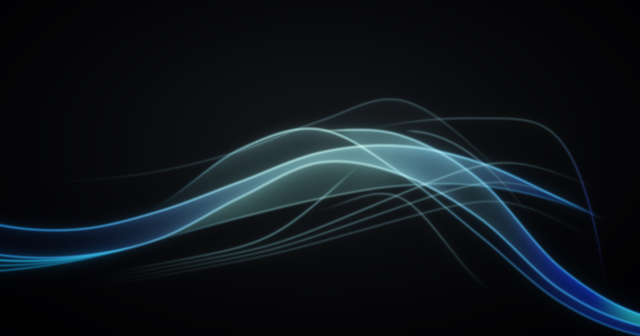
A Shadertoy shader for this background:

```glsl
// Translucent silk ribbons of light flowing over a dark, softly lit backdrop.
// Smooth height curves bound the ribbons; each edge is a thin glowing strand
// and the space between two edges is filled with a fading veil of colour.

// Smooth curve through nine evenly spaced heights, for x from 0 to 1
float curve(float x, float h[9]) {
    float t = clamp(x, 0.0, 0.9999) * 8.0;
    int i = int(t);
    t -= float(i);
    float b = h[i], c = h[i + 1];
    float a = i > 0 ? h[max(i - 1, 0)] : 3.0 * h[0] - 3.0 * h[1] + h[2];
    float d = i < 7 ? h[min(i + 2, 8)] : 3.0 * h[8] - 3.0 * h[7] + h[6];
    return b + 0.5 * t * (c - a + t * (2.0 * a - 5.0 * b + 4.0 * c - d
             + t * (3.0 * (b - c) + d - a)));
}

// Rounded ramp: zero below the origin, slope one above it
float softRamp(float x, float r) {
    return r * log(1.0 + exp(clamp(x / r, -30.0, 30.0)));
}

float bump(float x, float center, float width) {
    float t = (x - center) / width;
    return exp(-t * t);
}

// Fades in from a to b and out from c to d
float window(float x, float a, float b, float c, float d) {
    return smoothstep(a, b, x) * (1.0 - smoothstep(c, d, x));
}

// Glowing line where the signed height d is zero
float strand(float d, float halo) {
    float slope = length(vec2(dFdx(d), dFdy(d))) * iResolution.y;
    float dist = abs(d) / max(slope, 0.001);
    return bump(dist, 0.0, 0.0038) + halo * exp(-dist / 0.014);
}

// Soft-edged area between two heights
float band(float y, float top, float bottom) {
    return smoothstep(-0.002, 0.003, top - y) * smoothstep(-0.002, 0.003, y - bottom);
}

void mainImage(out vec4 fragColor, in vec2 fragCoord) {
    vec2 uv = fragCoord / iResolution.xy;
    float x = uv.x, y = uv.y;

    // Ribbon edges
    float crest = curve(x, float[9](.330, .318, .372, .459, .546, .566, .516, .409, .293));
    float under = curve(x, float[9](.241, .238, .290, .412, .516, .481, .350, .139, .030));
    float arch  = curve(x, float[9](.250, .290, .392, .556, .615, .486, .298, .102, .002));
    float fall  = curve(x, float[9](.550, .560, .570, .585, .610, .598, .464, .205, .065));
    float hem   = curve(x, float[9](.206, .236, .288, .352, .409, .447, .447, .397, .293));
    float veil  = curve(x, float[9](.454, .462, .491, .551, .640, .702, .546, .280, .080));
    float hump  = curve(x, float[9](.200, .220, .250, .310, .375, .412, .161, .000, -.10));

    // Backdrop
    vec2 off = (uv - vec2(0.5, 0.58)) / vec2(0.44, 0.5);
    vec3 col = vec3(0.004, 0.003, 0.008) + vec3(0.055, 0.064, 0.07) * exp(-1.4 * dot(off, off));

    // Main ribbon: blue on the left, pale teal at the top
    float mid = bump(x, 0.52, 0.24);
    vec3 silk = mix(vec3(0.05, 0.14, 0.42), vec3(0.36, 0.68, 0.72), mid);
    float sheen = 0.5 + 0.45 * exp(-abs(y - crest) / 0.035) + 0.4 * exp(-abs(y - under) / 0.03);
    float body = 0.12 + 0.75 * smoothstep(0.05, 0.4, x) + 0.35 * bump(x, 0.62, 0.06);
    col += silk * sheen * body * band(y, crest, under) * (1.0 - smoothstep(0.63, 0.74, x));

    // Veils above and below the main ribbon
    col += vec3(0.10, 0.17, 0.18) * band(y, arch, crest) * window(x, 0.22, 0.42, 0.5, 0.6)
         * (0.55 + 0.9 * exp(-(arch - y) / 0.035));
    col += vec3(0.20, 0.37, 0.39) * band(y, fall, max(crest, arch)) * window(x, 0.5, 0.56, 0.66, 0.7);
    col += vec3(0.19, 0.34, 0.34) * band(y, under, hem) * window(x, 0.2, 0.4, 0.56, 0.68)
         * (0.3 + 0.8 * exp(-(under - y) / 0.06));
    col += vec3(0.018, 0.025, 0.027) * band(y, veil, max(arch, fall)) * window(x, 0.3, 0.5, 0.65, 0.75);

    // Right wing and descending ribbon
    vec3 wing = mix(vec3(0.19, 0.38, 0.46), vec3(0.04, 0.10, 0.32), smoothstep(0.68, 0.88, x));
    col += wing * band(y, crest, hem) * window(x, 0.62, 0.72, 0.8, 0.94)
         * (0.55 + 0.5 * exp(-(crest - y) / 0.03));
    vec3 stream = mix(vec3(0.11, 0.22, 0.27), vec3(0.03, 0.10, 0.62), smoothstep(0.76, 0.9, x));
    stream = mix(stream, vec3(0.10, 0.75, 0.85), smoothstep(0.92, 1.0, x));
    col += stream * band(y, fall, under) * smoothstep(0.6, 0.74, x)
         * (0.45 + 0.6 * exp(-abs(fall - y) / 0.03));
    col += vec3(0.02, 0.06, 0.3) * band(y, under, arch) * smoothstep(0.75, 0.95, x);

    // Bright edges
    vec3 glow = mix(vec3(0.08, 0.46, 0.85), vec3(0.58, 0.92, 0.88), bump(x, 0.5, 0.25));
    col += glow * strand(y - crest, 0.2) * (1.0 - smoothstep(0.86, 0.95, x)) * 0.85;
    col += glow * strand(y - under, 0.22) * 0.75;
    col += glow * strand(y - arch, 0.15) * smoothstep(0.22, 0.46, x)
         * (1.0 - 0.45 * smoothstep(0.54, 0.65, x)) * 0.8;
    col += glow * strand(y - fall, 0.2) * smoothstep(0.49, 0.55, x) * 0.75;
    col += glow * strand(y - hem, 0.1) * window(x, 0.2, 0.4, 0.82, 0.94) * 0.33;

    // Strands fanning out at the lower left
    for (int i = 1; i < 4; i++) {
        float open = max(1.0 - x / 0.24, 0.0);
        float h = under - 0.0155 * float(i) * open * open;
        col += vec3(0.06, 0.5, 0.75) * strand(y - h, 0.15) * (1.0 - smoothstep(0.1, 0.23, x))
             * (i == 1 ? 0.9 : 0.5);
    }

    // Faint outer loops
    vec3 mist = vec3(0.20, 0.32, 0.34);
    col += mist * strand(y - veil, 0.15) * window(x, 0.05, 0.5, 0.64, 0.82) * 0.5;
    col += mist * strand(y - hump, 0.2) * window(x, 0.48, 0.6, 0.65, 0.78) * 0.65;
    float tail = max((x - 0.73) / 0.215, 0.0), lead = max((0.73 - x) / 0.17, 0.0);
    float loopTop = 0.648 - 0.04 * lead * lead - 0.47 * pow(tail, 5.0);
    col += mix(mist, vec3(0.08, 0.15, 0.45), smoothstep(0.85, 0.94, x))
         * strand(y - loopTop, 0.15) * window(x, 0.54, 0.72, 0.92, 0.95) * 0.5;
    float spur = 0.61 - 6.8 * (x - 0.635) * (x - 0.635);
    col += mist * strand(y - spur, 0.15) * window(x, 0.63, 0.65, 0.72, 0.84) * 0.7;

    // Thin threads crossing beneath the ribbon
    for (int i = 0; i < 4; i++) {
        float k = float(i);
        float rise = i == 0 ? 1.4 : 0.58 - 0.13 * k;
        float h = 0.18 - 0.012 * k + 0.35 * (x - 0.15) + rise * softRamp(x - 0.43, 0.03)
                - 1.6 * softRamp(x - 0.79, 0.035);
        float fade = i == 0 ? window(x, 0.15, 0.46, 0.5, 0.57) : window(x, 0.12, 0.55, 0.68, 0.96);
        col += vec3(0.25, 0.42, 0.44) * strand(y - h, 0.12) * fade * (0.75 - 0.13 * k);
    }

    fragColor = vec4(1.0 - exp(-1.15 * col), 1.0);
}
```
